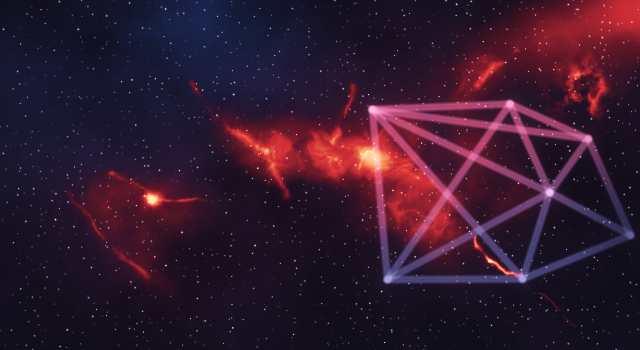
Reproduce this background procedurally as a Shadertoy shader.

```glsl
// A red and blue nebula with scattered stars, crossed by a glowing wire mesh.
// Soft clouds and thin wisps add up to a noise-warped heat field, which a
// colour ramp turns into gas; stars and mesh beams are laid over it.

#define WARP .05
#define FINE_WARP .022
#define CLOUD_SCALE 8.
#define CLOUD_CONTRAST 2.3
#define VEIN_GAIN .34
#define STAR_DENSITY .36
#define STAR_RADIUS .0022
#define BEAM_RADIUS .0095
#define BEAM_GAIN .68

const vec3 SPACE = vec3(.072, .058, .115), BLUE = vec3(.01, .075, .17);
const vec3 WINE = vec3(.17, .02, .07), MAROON = vec3(.38, .085, .15);
const vec3 EMBER = vec3(.82, .18, .21), ORANGE = vec3(.97, .54, .33);
const vec3 CREAM = vec3(1, .92, .7);
const vec3 BEAM_PINK = vec3(1, .36, .58), BEAM_BLUE = vec3(.48, .48, .88);

// Clouds: centre and radii, then tilt and heat
const vec4 CLOUD[12] = vec4[12](
  vec4(.95, .565, .18, .085), vec4(1.05, .585, .05, .06),
  vec4(1.175, .505, .1, .036), vec4(1.33, .51, .22, .14),
  vec4(1.2, .38, .14, .07), vec4(.74, .58, .15, .055),
  vec4(1.32, .75, .25, .08), vec4(.448, .428, .024, .022),
  vec4(.43, .42, .14, .085), vec4(.4, .28, .17, .06),
  vec4(.895, .445, .07, .045), vec4(1.07, .42, .09, .1));
const vec2 CLOUD_HEAT[12] = vec2[12](
  vec2(.1, .48), vec2(.5, .55), vec2(-.45, .6), vec2(-.3, .27),
  vec2(-.8, .34), vec2(-.65, .25), vec2(.5, .24), vec2(0, .9),
  vec2(-.2, .34), vec2(-.9, .22), vec2(0, -.4), vec2(0, .15));

// Wisps: both ends, then width and heat
const vec4 WISP[12] = vec4[12](
  vec4(.56, .76, .624, .665), vec4(.624, .665, .762, .57),
  vec4(.762, .57, .833, .438), vec4(.214, .438, .31, .318),
  vec4(.31, .318, .43, .21), vec4(.32, .51, .448, .45),
  vec4(.448, .435, .6, .42), vec4(1.345, .318, 1.405, .255),
  vec4(1.405, .255, 1.493, .215), vec4(1.493, .215, 1.655, .043),
  vec4(1.37, .75, 1.47, .85), vec4(.96, .61, 1.03, .75));
const vec2 WISP_HEAT[12] = vec2[12](
  vec2(.009, .3), vec2(.012, .4), vec2(.009, .34), vec2(.006, .3),
  vec2(.009, .3), vec2(.007, .45), vec2(.006, .38), vec2(.005, .75),
  vec2(.005, .85), vec2(.003, .24), vec2(.009, .36), vec2(.008, .36));

// Mesh corners, and beams as two digits naming the corners they join
const vec2 NODE[7] = vec2[7](vec2(1.064, .687), vec2(1.457, .703),
  vec2(1.681, .603), vec2(1.571, .45), vec2(1.802, .328),
  vec2(1.493, .203), vec2(1.107, .201));
const int BEAM[15] = int[15](1, 2, 3, 5, 6, 12, 13, 16, 23, 24, 34, 35, 36, 45, 56);

float hash(vec2 p) {
  vec3 h = fract(p.xyx * .1031);
  h += dot(h, h.yzx + 33.33);
  return fract((h.x + h.y) * h.z);
}

float noise(vec2 p) {
  vec2 i = floor(p), f = fract(p);
  f = f * f * (3. - 2. * f);
  return mix(mix(hash(i), hash(i + vec2(1, 0)), f.x),
             mix(hash(i + vec2(0, 1)), hash(i + 1.), f.x), f.y);
}

float fbm(vec2 p) {
  float sum = 0., gain = .516;
  for (int i = 0; i < 5; i++) {
    sum += gain * noise(p);
    p = mat2(1.6, 1.2, -1.2, 1.6) * p + 7.3;
    gain *= .5;
  }
  return sum;
}

vec2 swirl(vec2 p) { return 2. * vec2(fbm(p), fbm(p + 31.)) - 1.; }
float ridge(vec2 p) { return pow(1. - abs(2. * fbm(p) - 1.), 9.); }

float glow(vec2 d, vec2 radii, float tilt) {
  float c = cos(tilt), s = sin(tilt);
  d = vec2(c * d.x + s * d.y, c * d.y - s * d.x) / radii;
  return exp(-dot(d, d));
}

// Distance to a segment and position along it
vec2 segment(vec2 p, vec2 a, vec2 b) {
  float t = clamp(dot(p - a, b - a) / dot(b - a, b - a), 0., 1.);
  return vec2(length(p - mix(a, b, t)), t);
}

float heatField(vec2 p, vec2 q) {
  // Gas texture and bright veins
  vec2 fine = q + FINE_WARP * swirl(p * 18.), w = mix(p, fine, .6);
  float gas = fbm(fine * CLOUD_SCALE + 3.) - .5, heat = 0., wisps = 0.;
  float vein = .6 * ridge(fine * 8. + 20.) + .5 * ridge(fine * 17. + 5.);
  for (int i = 0; i < 12; i++) {
    heat += CLOUD_HEAT[i].y * glow(q - CLOUD[i].xy, CLOUD[i].zw, CLOUD_HEAT[i].x);
    float d = segment(w, WISP[i].xy, WISP[i].zw).x / WISP_HEAT[i].x;
    wisps += WISP_HEAT[i].y * (exp(-d * d) + .22 * exp(-d * .4));
  }

  // Smooth fan from the upper right corner
  vec2 fan = segment(mix(p, q, .7), vec2(1.88, .98), vec2(1.38, .84));
  float rim = fan.x / mix(.15, .1, fan.y);
  float fanHeat = mix(.7, .17, fan.y) * exp(-rim * rim);
  heat = max(heat, 0.) * clamp(.95 + CLOUD_CONTRAST * gas, .2, 1.5);
  heat += VEIN_GAIN * vein * smoothstep(.08, .55, heat)
        * (1. - .85 * smoothstep(.05, .35, fanHeat));
  heat = max(heat, fanHeat) + .35 * min(heat, fanHeat) + .4 * fanHeat * gas;

  // Curled plume at the right
  vec2 plume = fine - vec2(1.67, .735);
  float curl = (length(plume) - .05) / .014;
  float veil = glow(plume + vec2(.03, .01), vec2(.1, .075), .5);
  wisps += .5 * exp(-curl * curl) + veil * (.22 + .6 * vein);
  return heat + wisps * smoothstep(.28, .64, fbm(p * 20.));
}

vec3 stars(vec2 p, float cells, float pixel) {
  vec2 id = floor(p * cells), spot = .2 + .6 * vec2(hash(id + 11.), hash(id + 47.));
  float d = length(fract(p * cells) - spot) / cells;
  float r = max(STAR_RADIUS * (.6 + .6 * hash(id + 5.)), .6 * pixel);
  float bright = max(1. - hash(id + 83.) / STAR_DENSITY, 0.);
  return mix(vec3(1, .75, .75), vec3(.85, .92, 1), hash(id + 29.))
       * bright * bright * exp(-d * d / (r * r));
}

void mainImage(out vec4 fragColor, in vec2 fragCoord) {
  float pixel = 1. / iResolution.y;
  vec2 p = fragCoord / iResolution.xy * vec2(1.8286, 1);
  vec2 q = p + WARP * swirl(p * 5.);

  // Deep space with blue and wine haze
  float haze = fbm(q * 4. + 50.);
  vec3 col = SPACE * (.65 + .7 * haze);
  col += BLUE * (.2 + 1.5 * haze) * (.85 * glow(q - vec2(.65, .89), vec2(.3, .23), -.5)
       + .4 * glow(q - vec2(.22, .75), vec2(.36, .3), -.6));
  col += WINE * haze * (glow(q - vec2(1.05, .58), vec2(.62, .3), .1)
       + .7 * glow(q - vec2(.42, .32), vec2(.24, .2), -.7));

  // Gas and stars
  float heat = heatField(p, q);
  col = mix(col, MAROON, smoothstep(0., .38, heat));
  col = mix(col, EMBER, smoothstep(.28, .68, heat));
  col = mix(col, ORANGE, smoothstep(.64, 1., heat));
  col = mix(col, CREAM, smoothstep(.92, 1.35, heat));
  col += stars(p, 28., pixel) + .8 * stars(p + 3.7, 51., pixel);

  // Mesh beams, pink above and blue below, screened over the gas
  float cool = 1. - smoothstep(.26, .62, p.y - .25 * (p.x - 1.4));
  vec3 tint = BEAM_GAIN * mix(BEAM_PINK, BEAM_BLUE * .74, cool);
  tint *= 1. - .4 * smoothstep(1.6, 1.8, p.x);
  float soft = .003 + pixel;
  for (int i = 0; i < 15; i++) {
    float d = segment(p, NODE[BEAM[i] / 10], NODE[BEAM[i] % 10]).x;
    float beam = 1. - smoothstep(BEAM_RADIUS - soft, BEAM_RADIUS + soft, d);
    beam = beam * (.75 + .25 * d / BEAM_RADIUS) + .08 * exp(-d * 60.);
    col = 1. - (1. - min(col, 1.)) * (1. - tint * beam);
  }
  fragColor = vec4(clamp(col, 0., 1.), 1);
}
```
